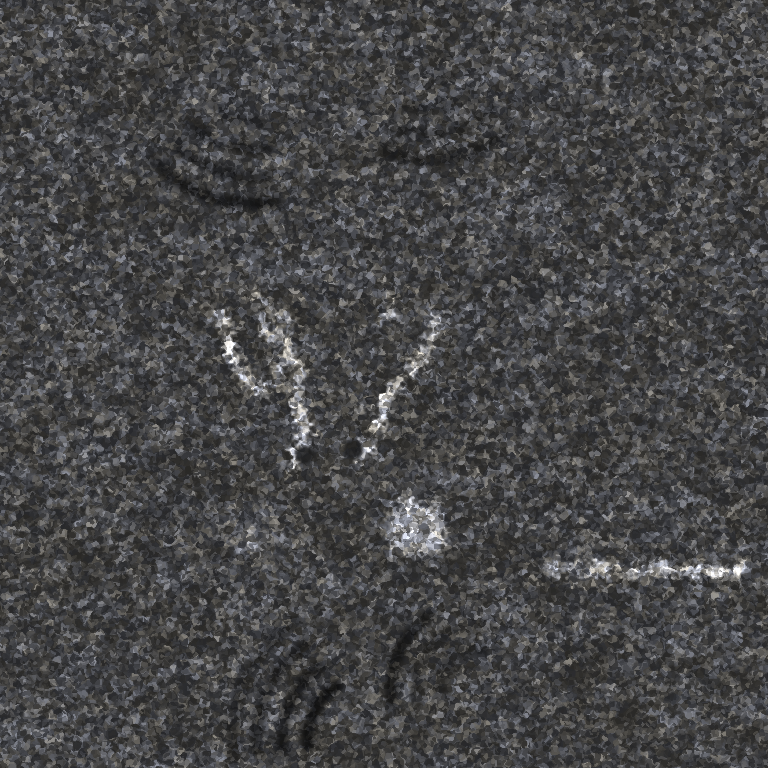
Write a WebGL 1 fragment shader that draws this texture.

```glsl
precision highp float;
// Dark speckled granite with pale branching veins, a mottled disc and shadowy arcs.

uniform vec2 u_resolution;

#define GRAIN_SCALE 108.0
#define GRAIN_SHARPNESS 34.0
#define BASE_TONE 0.158
#define TONE_RANGE 0.43
#define PATCH_AMOUNT 0.20
#define VEIN_WIDTH 0.0135
#define VEIN_GAIN 0.80
#define ARC_WIDTH 0.0135
#define ARC_DEPTH 0.62

vec3 hash3(vec2 p) {
  vec3 q = fract(p.xyx * vec3(0.1031, 0.1030, 0.0973));
  q += dot(q, q.yxz + 33.33);
  return fract((q.xxy + q.yzz) * q.zyx);
}

float valueNoise(vec2 p) {
  vec2 i = floor(p), f = fract(p);
  f = f * f * (3.0 - 2.0 * f);
  float low = mix(hash3(i).x, hash3(i + vec2(1.0, 0.0)).x, f.x);
  float high = mix(hash3(i + vec2(0.0, 1.0)).x, hash3(i + vec2(1.0)).x, f.x);
  return mix(low, high, f.y);
}

// Cellular flakes with softened borders: x = tone, y = hue.
vec2 flakes(vec2 p) {
  vec2 cell = floor(p), f = fract(p), sum = vec2(0.0);
  float total = 0.0;
  for (int y = -1; y <= 1; y++) {
    for (int x = -1; x <= 1; x++) {
      vec2 o = vec2(float(x), float(y));
      vec3 h = hash3(cell + o + 17.0);
      vec2 d = o + h.xy - f;
      float w = exp(-GRAIN_SHARPNESS * dot(d, d)) + 1e-9;
      sum += w * vec2(h.z, fract(h.z * 7.0 + h.x));
      total += w;
    }
  }
  return sum / total;
}

float segment(vec2 p, vec2 a, vec2 b) {
  vec2 pa = p - a, ba = b - a;
  return length(pa - ba * clamp(dot(pa, ba) / dot(ba, ba), 0.0, 1.0));
}

float ring(vec2 p, vec2 c, float r) { return abs(length(p - c) - r); }

float spot(vec2 p, vec2 c, vec2 r, float soft) {
  return 1.0 - smoothstep(1.0 - soft, 1.0 + soft, length((p - c) / r));
}

// Evenly spaced concentric strokes in a sector; the first radius is the strongest.
float arcs(vec2 p, vec2 c, float r0, float gap, float count, vec2 heading, float spread) {
  vec2 v = p - c;
  float r = length(v);
  float k = clamp(floor((r - r0) / gap + 0.5), 0.0, count - 1.0);
  float line = 1.0 - smoothstep(0.002, ARC_WIDTH, abs(r - r0 - k * gap));
  float facing = dot(v / max(r, 0.001), normalize(heading));
  return line * smoothstep(spread, spread + 0.10, facing) * (1.0 - 0.17 * k);
}

float leftVeins(vec2 p) {
  float d = segment(p, vec2(0.287, 0.590), vec2(0.304, 0.530));
  d = min(d, segment(p, vec2(0.304, 0.530), vec2(0.345, 0.490)));
  d = min(d, segment(p, vec2(0.371, 0.565), vec2(0.388, 0.510)));
  d = min(d, segment(p, vec2(0.388, 0.510), vec2(0.387, 0.470)));
  d = min(d, segment(p, vec2(0.387, 0.470), vec2(0.398, 0.438)));
  d = min(d, segment(p, vec2(0.398, 0.438), vec2(0.382, 0.396)));
  d = min(d, segment(p, vec2(0.341, 0.609), vec2(0.355, 0.594)) + 0.003);
  d = min(d, ring(p, vec2(0.361, 0.577), 0.017) + 0.001);
  return min(d, ring(p, vec2(0.377, 0.512), 0.017) + 0.001);
}

float rightVeins(vec2 p) {
  float d = segment(p, vec2(0.569, 0.586), vec2(0.553, 0.538)) + 0.002;
  d = min(d, segment(p, vec2(0.553, 0.538), vec2(0.505, 0.486)));
  d = min(d, segment(p, vec2(0.505, 0.486), vec2(0.490, 0.440)));
  d = min(d, segment(p, vec2(0.490, 0.440), vec2(0.469, 0.404)));
  d = min(d, segment(p, vec2(0.514, 0.612), vec2(0.506, 0.586)) + 0.003);
  d = min(d, segment(p, vec2(0.506, 0.586), vec2(0.482, 0.570)) + 0.004);
  return min(d, segment(p, vec2(0.462, 0.468), vec2(0.495, 0.470)) + 0.006);
}

void main() {
  vec2 uv = gl_FragCoord.xy / u_resolution;

  // Stone: two flake sizes over broad horizontal patches.
  vec2 warp = vec2(valueNoise(uv * 210.0), valueNoise(uv * 210.0 + 61.0)) - 0.5;
  vec2 stone = uv + warp * 0.005;
  vec2 coarse = flakes(stone * GRAIN_SCALE * vec2(0.9, 1.1));
  vec2 fine = flakes(stone * GRAIN_SCALE * 2.1 + 41.0);
  float cloud = 0.6 * valueNoise(uv * vec2(9.0, 24.0)) + 0.4 * valueNoise(uv * vec2(28.0, 50.0));
  float grain = clamp(0.5 * coarse.x + 0.5 * fine.x + PATCH_AMOUNT * (cloud - 0.5), 0.0, 1.0);
  float tone = BASE_TONE + TONE_RANGE * pow(grain, 2.1);

  // Dark arcs; the upper groups strengthen outward by a negative gap.
  float shade = 0.85 * arcs(uv, vec2(0.332, 0.922), 0.187, -0.0355, 4.0, vec2(-0.32, -1.0), 0.83);
  shade += 0.55 * arcs(uv, vec2(0.560, 0.930), 0.139, -0.033, 4.0, vec2(0.2, -1.0), 0.72);
  shade += arcs(uv, vec2(0.488, 0.036), 0.087, 0.033, 4.0, vec2(-0.85, 0.4), 0.78);
  shade += 0.4 * arcs(uv, vec2(0.625, 0.102), 0.053, 0.031, 2.0, vec2(-0.7, 0.8), 0.55);
  shade += 0.8 * arcs(uv, vec2(0.625, 0.102), 0.116, 0.1, 1.0, vec2(-1.0, 0.45), 0.78);
  tone *= 1.0 - ARC_DEPTH * min(shade, 1.0);

  // Pale veins and the horizontal streak, fading at its left end.
  vec2 ragged = uv + warp * 0.016;
  float vein = 1.0 - smoothstep(0.001, VEIN_WIDTH, min(leftVeins(ragged), rightVeins(ragged)));
  float streak = segment(ragged, vec2(0.71, 0.261), vec2(0.960, 0.257));
  streak = 1.0 - smoothstep(0.0, 0.0145, streak);
  streak *= smoothstep(0.67, 0.76, uv.x);
  float glow = max(vein, streak) * (0.6 + 0.4 * valueNoise(uv * 60.0));
  tone += VEIN_GAIN * glow * (0.12 + grain * 0.9);

  // Mottled discs.
  float disc = spot(ragged, vec2(0.539, 0.311), vec2(0.042, 0.038), 0.12);
  disc += 0.42 * spot(ragged, vec2(0.335, 0.299), vec2(0.030, 0.022), 0.5);
  tone += disc * (0.06 + 0.44 * grain);

  // Small dark pits.
  float pit = max(spot(uv, vec2(0.396, 0.4075), vec2(0.0115), 0.3),
                  spot(uv, vec2(0.460, 0.415), vec2(0.0125), 0.3));
  tone = mix(tone, 0.11 + 0.04 * grain, 0.92 * pit);

  // Warm and cool minerals.
  float hue = 0.55 * coarse.y + 0.25 * fine.y + 0.35 * cloud;
  vec3 tint = mix(vec3(1.03, 1.0, 0.94), vec3(0.965, 0.99, 1.07), smoothstep(0.15, 0.95, hue));
  gl_FragColor = vec4(clamp(tone * tint, 0.0, 1.0), 1.0);
}
```
